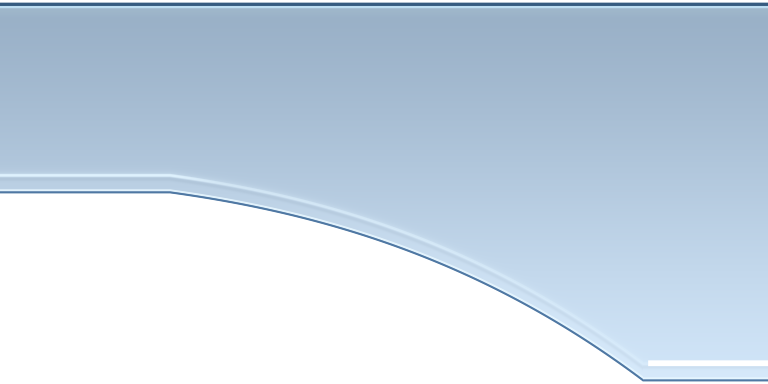
Write a WebGL 2 fragment shader that draws this background.

```glsl
#version 300 es
precision highp float;
// Glossy steel-blue header panel over white: a vertical gradient cut along
// its lower side by a flat-curve-flat edge, with a bevel band, a soft
// highlight following the edge, and thin dark outlines at top and bottom.

uniform vec2 u_resolution;
out vec4 outColor;

// Depth of the lower edge below the canvas top, and its slope in y.
vec2 lowerEdge(float x) {
    float u = clamp(x - 0.443, 0.0, 1.232);
    float depth = 0.501 + u * (0.1375 + u * (0.1356 + u * 0.0612));
    float slope = 0.1375 + u * (0.2712 + u * 0.1836);
    float onCurve = step(0.443, x) * step(x, 1.675);
    return vec2(depth, slope * onCurve);
}

// Antialiased stripe centred on d = 0.
float stripe(float d, float halfWidth, float soft) {
    return 1.0 - smoothstep(halfWidth - soft, halfWidth + soft, abs(d));
}

void main() {
    float pixel = 1.0 / u_resolution.y;
    float x = gl_FragCoord.x * pixel;
    float depth = 1.0 - gl_FragCoord.y * pixel;
    float soft = 0.6 * pixel;

    // Distance above the edge, measured across the curve.
    vec2 edge = lowerEdge(x);
    float across = inversesqrt(1.0 + edge.y * edge.y);
    float above = (edge.x - depth) * across;

    // Body gradient.
    vec3 color = mix(vec3(0.595, 0.685, 0.775), vec3(0.815, 0.895, 0.97),
                     smoothstep(-0.25, 1.2, depth) * 1.18 - 0.10);

    // Bevel band between the highlight and the edge.
    float rail = (edge.x - depth - 0.0435) * across;
    float band = 1.0 - smoothstep(-soft, soft, rail);
    color = mix(color, vec3(0.86, 0.93, 0.99), band * mix(0.16, 0.42, smoothstep(0.5, 1.7, x)));
    float alongCurve = smoothstep(0.43, 0.6, x);
    color -= 0.035 * band * exp(-pow((rail + 0.009) / 0.005, 2.0));

    // Highlight: a crisp lower rim with a glow fading upward.
    float rightFlat = smoothstep(1.688 - soft, 1.688 + soft, x);
    float glow = exp(-max(rail, 0.0) / 0.007) * (1.0 - band);
    float core = stripe(rail - 0.001, 0.004, 0.003);
    float shine = max(0.55 * glow, core * mix(0.95, 0.65, alongCurve));
    shine *= mix(1.0, 0.6, smoothstep(1.0, 1.65, x));
    color = mix(color, vec3(0.88, 0.955, 1.0), shine * (1.0 - rightFlat));
    color = mix(color, vec3(1.0), rightFlat * stripe(depth - 0.946, 0.0075, soft));

    // Thin gleam inside the dark outline, then white outside.
    color = mix(color, vec3(0.91, 0.97, 1.0), 0.85 * stripe(above - 0.0055, 0.0025, soft));
    color = mix(vec3(1.0), color, smoothstep(-soft, soft, above + 0.001));
    color = mix(color, vec3(0.31, 0.47, 0.64), stripe(above, 0.0027, soft));

    // Top trim: faint haze, pale gleam, dark line and white margin.
    color += vec3(0.025, 0.03, 0.015) * (1.0 - smoothstep(0.02, 0.055, depth));
    color = mix(color, vec3(0.74, 0.87, 0.95), stripe(depth - 0.0185, 0.003, soft));
    color = mix(color, vec3(0.21, 0.36, 0.50), stripe(depth - 0.011, 0.0045, soft));
    color = mix(vec3(1.0), color, smoothstep(-soft, soft, depth - 0.0065));

    outColor = vec4(clamp(color, 0.0, 1.0), 1.0);
}
```
